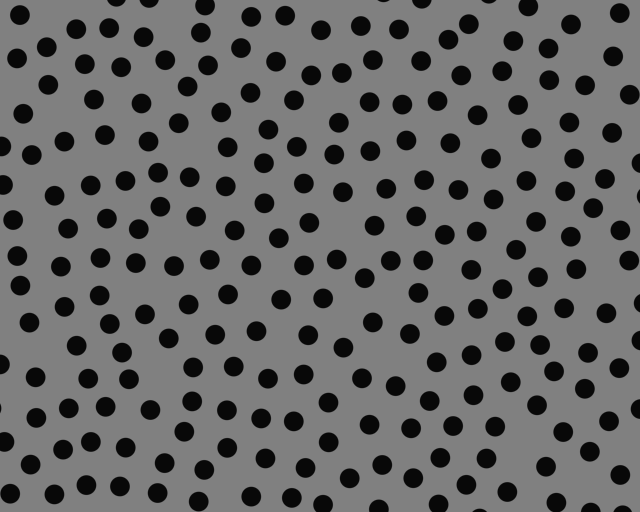
Write a Shadertoy shader that draws this pattern.

```glsl
#define SPACING 0.0811      // mean dot distance, in canvas heights
#define RADIUS 0.0192       // dot radius, in canvas heights
#define TILT 0.2            // lattice rotation, radians
#define JITTER 0.34         // random offset, in spacings
#define WARP_FREQ 0.2       // swirl frequency, per spacing
#define WARP_AMOUNT 0.5     // swirl strength, in spacings
#define REPULSION 0.4       // share of an overlap undone per dot
#define REACH 0.7           // farthest unrelaxed dot worth testing
#define GROUND vec3(0.502)
#define INK vec3(0.03)

const mat2 hexBasis = mat2(1.0, 0.0, 0.5, 0.8660254);

vec2 hash2(vec2 p) {
    vec3 q = fract(p.xyx * vec3(0.1031, 0.1030, 0.0973));
    q += dot(q, q.yzx + 33.33);
    return fract((q.xx + q.yz) * q.zy);
}

vec2 unitVector(float turn) {
    float angle = 6.2831853 * turn;
    return vec2(cos(angle), sin(angle));
}

float cornerSlope(vec2 cell, vec2 f, vec2 corner) {
    return dot(unitVector(hash2(cell + corner + 57.0).x), f - corner);
}

float gradientNoise(vec2 p) {
    vec2 cell = floor(p), f = fract(p);
    vec2 u = f * f * f * (f * (f * 6.0 - 15.0) + 10.0);
    vec2 e = vec2(0.0, 1.0);
    return mix(mix(cornerSlope(cell, f, e.xx), cornerSlope(cell, f, e.yx), u.x),
               mix(cornerSlope(cell, f, e.xy), cornerSlope(cell, f, e.yy), u.x), u.y);
}

// Curl of the noise: bends the rows while keeping the density even
vec2 swirl(vec2 p) {
    const float stepSize = 0.05;
    vec2 q = p * WARP_FREQ;
    float here = gradientNoise(q);
    float dx = gradientNoise(q + vec2(stepSize, 0.0)) - here;
    float dy = gradientNoise(q + vec2(0.0, stepSize)) - here;
    return WARP_AMOUNT * vec2(dy, -dx) / stepSize;
}

// Jittered, swirled lattice point
vec2 looseSite(vec2 id) {
    vec2 h = hash2(id + 131.0);
    vec2 base = hexBasis * id;
    return base + swirl(base) + JITTER * sqrt(h.y) * unitVector(h.x);
}

// Push a site away from neighbours that are too close
vec2 relaxedSite(vec2 id, vec2 site) {
    vec2 push = vec2(0.0);
    for (int j = -1; j <= 1; j++)
    for (int i = -1; i <= 1; i++) {
        if (i == 0 && j == 0) continue;
        vec2 away = site - looseSite(id + vec2(i, j));
        float gap = max(length(away), 0.001);
        push += away / gap * REPULSION * max(1.0 - gap, 0.0);
    }
    return site + push * min(1.0, 0.42 / max(length(push), 0.001));
}

// Distance to the nearest dot centre, in spacings
float nearestDot(vec2 p) {
    vec2 home = round(inverse(hexBasis) * (p - swirl(p)));
    float nearest = 10.0;
    for (int j = -2; j <= 2; j++)
    for (int i = -2; i <= 2; i++) {
        vec2 id = home + vec2(i, j);
        vec2 site = looseSite(id);
        if (distance(p, site) > REACH) continue;
        nearest = min(nearest, distance(p, relaxedSite(id, site)));
    }
    return nearest;
}

void mainImage(out vec4 fragColor, in vec2 fragCoord) {
    vec2 uv = fragCoord / iResolution.y;
    float c = cos(TILT), s = sin(TILT);
    vec2 p = mat2(c, s, -s, c) * uv / SPACING;

    float edge = nearestDot(p) * SPACING - RADIUS;
    float soft = 0.75 / iResolution.y;
    fragColor = vec4(mix(INK, GROUND, smoothstep(-soft, soft, edge)), 1.0);
}
```
